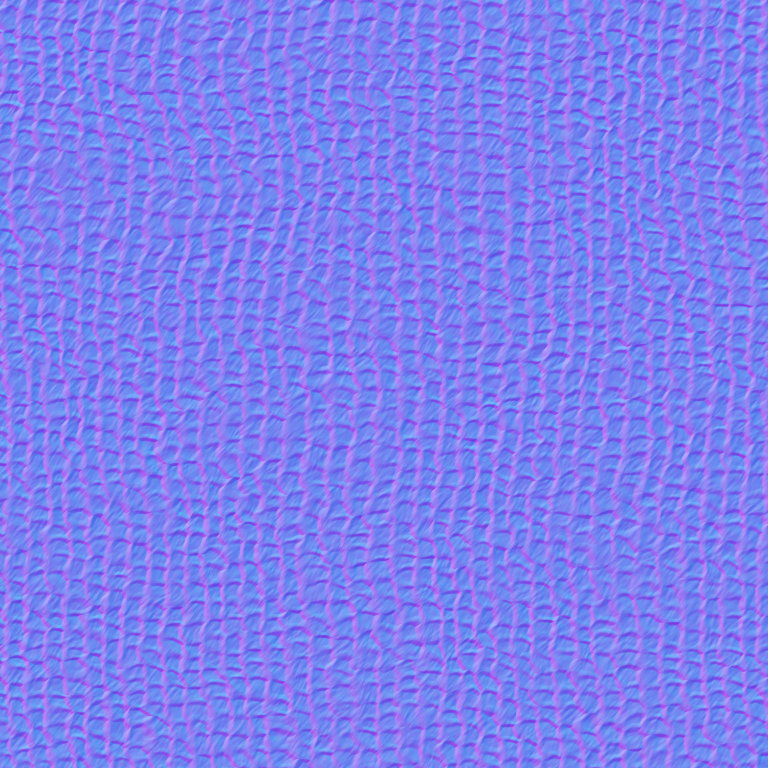
A WebGL 2 fragment shader for this texture map:

```glsl
#version 300 es
precision highp float;
// Normal map of a rough hide: staggered columns of arched, fibrous scales.

#define GRID vec2(37.0, 44.0)      // columns and rows of scales
#define JITTER vec2(0.26, 0.6)     // scatter of the scale centres
#define WARP 0.4                   // waviness of the outlines, in scales
#define ARCH 0.55                  // roundness of the upper rims
#define RIM 0.5                    // width of the sloping rim
#define TILT vec2(0.8, 0.6)        // rise of each scale to the upper right
#define RIDGE 0.5                  // height of the upright folds
#define FIBRE_FREQ vec2(215.0, 80.0)
#define FIBRE_HEIGHT 0.3
#define LUMPS vec2(100.0, 0.26)    // frequency and height
#define RELIEF 0.0028              // slope to normal strength
#define STEP 0.0015                // sampling distance for the slope

uniform vec2 u_resolution;
out vec4 fragColor;

float hash(vec2 p) {
  return fract(sin(dot(p, vec2(127.1, 311.7))) * 43758.5453);
}

vec2 hash2(vec2 p) {
  return vec2(hash(p), hash(p + 57.3));
}

float noise(vec2 p) {
  vec2 cell = floor(p);
  vec2 f = fract(p);
  f = f * f * (3.0 - 2.0 * f);
  float low = mix(hash(cell), hash(cell + vec2(1, 0)), f.x);
  float high = mix(hash(cell + vec2(0, 1)), hash(cell + vec2(1, 1)), f.x);
  return mix(low, high, f.y);
}

vec2 noise2(vec2 p) {
  return vec2(noise(p), noise(p + 31.7)) - 0.5;
}

// Upright folds along the columns: a slow rise, then a fall at the seam.
float folds(vec2 q) {
  float t = fract(q.x - 0.17);
  float strength = mix(0.5, 1.4, noise(q * vec2(0.9, 0.35) + 8.0));
  return RIDGE * strength * min(t / 0.64, 1.0) * (1.0 - smoothstep(0.6, 1.0, t));
}

// Raised scales: high at the upper right, falling to zero along every seam.
float scales(vec2 q) {
  float nearest = 9.0;
  float second = 9.0;
  vec2 local = vec2(0.0);
  vec2 nearestId = vec2(0.0);
  for (int i = -1; i <= 1; i++) {
    float column = floor(q.x) + float(i);
    float shift = hash(vec2(column, 4.7));
    for (int j = -1; j <= 1; j++) {
      vec2 id = vec2(column, floor(q.y - shift) + float(j));
      vec2 centre = id + 0.5 + vec2(0.0, shift) + JITTER * (hash2(id) - 0.5);
      vec2 d = q - centre;
      float dist = length(vec2(d.x, d.y + ARCH * d.x * d.x));
      if (dist < nearest) {
        second = nearest;
        nearest = dist;
        local = d;
        nearestId = id;
      } else {
        second = min(second, dist);
      }
    }
  }
  // Uneven height lets some seams fade
  float lift = mix(0.35, 0.6, hash(nearestId + 11.9));
  float wear = mix(0.65, 1.2, noise(q * 1.2 + 5.0));
  float rim = smoothstep(0.0, RIM, second - nearest);
  return rim * wear * (lift + dot(TILT, local));
}

// Fine slanted fibres in two sizes over softer lumps.
float grain(vec2 p) {
  vec2 q = p + 0.01 * noise2(p * 35.0);
  vec2 slanted = vec2(dot(q, vec2(0.8, -0.6)), dot(q, vec2(0.6, 0.8)));
  vec2 fibre = slanted * FIBRE_FREQ;
  return FIBRE_HEIGHT * (noise(fibre) + 0.4 * noise(fibre * 1.7 + 3.3))
       + LUMPS.y * noise(p * LUMPS.x);
}

float height(vec2 p) {
  vec2 q = p * GRID;
  q += WARP * (noise2(q * 0.9) + 0.3 * noise2(q * 2.6));
  q += vec2(1.2, 0.8) * noise2(q * 0.15);
  return folds(q) + scales(q) + grain(p);
}

void main() {
  vec2 p = gl_FragCoord.xy / u_resolution.y;

  // Slope by central differences
  vec2 e = vec2(0.5 * STEP, 0.0);
  vec2 slope = vec2(height(p + e.xy) - height(p - e.xy),
                    height(p + e.yx) - height(p - e.yx)) / STEP;

  // Tangent normal with the green axis pointing down
  vec2 tangent = vec2(-slope.x, slope.y) * RELIEF;
  tangent /= sqrt(1.0 + 2.5 * dot(tangent, tangent));
  float blue = 0.943 + dot(tangent, vec2(0.05, 0.09));
  fragColor = vec4(0.5 + 0.5 * tangent, blue, 1.0);
}
```
